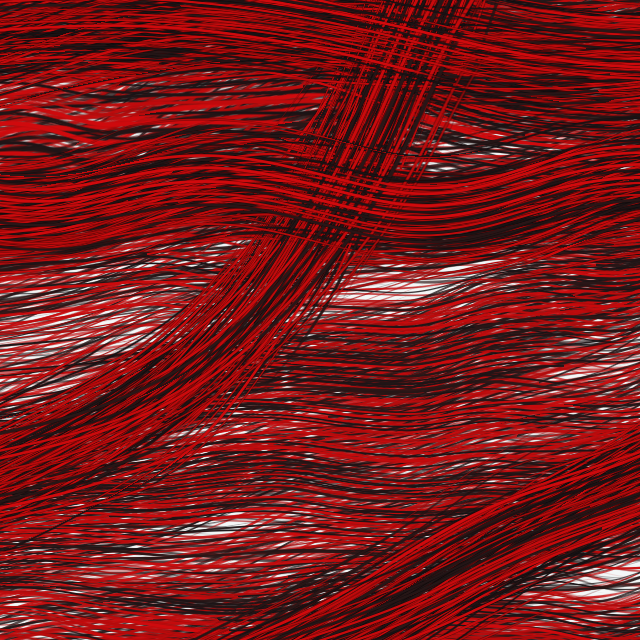
Give the GLSL for this texture, as a WebGL 1 fragment shader.

```glsl
precision highp float;
// Tangled red and black fibres: a loose mesh over white, crossed by dense bundles.
uniform vec2 u_resolution;

float hash(vec2 p) {
  vec3 q = fract(p.xyx * 0.1031);
  q += dot(q, q.yzx + 33.33);
  return fract((q.x + q.y) * q.z);
}

float noise(vec2 p) {
  vec2 i = floor(p), f = p - i;
  f = f * f * f * (f * (f * 6.0 - 15.0) + 10.0);
  float bottom = mix(hash(i), hash(i + vec2(1.0, 0.0)), f.x);
  float top = mix(hash(i + vec2(0.0, 1.0)), hash(i + vec2(1.0, 1.0)), f.x);
  return mix(bottom, top, f.y);
}

// One layer of strands: v runs across them, x along them.
vec3 addStrands(vec3 color, float v, float x, float seed,
                float density, float darkShare, float shadow, float opacity) {
  const float COUNT = 110.0;
  float row = v * COUNT;
  float id = floor(row);
  float pick = hash(vec2(id, seed));
  float tint = hash(vec2(id + 71.0, seed + 19.0));
  float size = hash(vec2(id + 137.0, seed + 43.0));

  // Strands taper out where the density falls below their own threshold.
  float fade = 0.5 * (noise(vec2(x * 2.5, id * 7.31 + seed * 13.0)) - 0.5);
  float presence = smoothstep(pick - 0.12, pick + 0.12, density + fade);
  float center = 0.5 + 0.3 * (noise(vec2(x * 4.0, id * 3.7 + seed * 5.0)) - 0.5);
  float halfWidth = presence * mix(0.1, 0.24, size);
  float d = abs(fract(row) - center);
  float pixel = COUNT / u_resolution.y;
  float cover = presence * clamp((halfWidth - d) / pixel + 0.5, 0.0, 1.0);
  float halo = presence * (1.0 - smoothstep(halfWidth, halfWidth + 0.2, d));

  vec3 red = mix(vec3(0.68, 0.04, 0.04), vec3(0.82, 0.04, 0.05), size);
  vec3 dark = mix(vec3(0.08, 0.07, 0.08), vec3(0.17, 0.09, 0.09), size);
  vec3 fibre = tint < darkShare ? dark : red;
  return mix(color * (1.0 - shadow * halo), fibre, cover * opacity);
}

// Height and slope of the centre line of each bundle.
vec2 bundlePath(float x, float kind) {
  if (kind < 0.5) return vec2(0.27 + 0.4 * x + 1.6 * x * x * x, 0.4 + 4.8 * x * x);
  if (kind < 1.5) return vec2(0.69 + 0.022 * sin(9.5 * x - 1.9), 0.2 * cos(9.5 * x - 1.9));
  if (kind < 2.5) return vec2(0.5 * x - 0.25, 0.5);
  return vec2(0.94 + 0.03 * sin(5.0 * x), 0.15 * cos(5.0 * x));
}

void main() {
  vec2 p = gl_FragCoord.xy / u_resolution.y;
  float flow = 0.14 * noise(p * vec2(2.2, 2.0) + 3.0) + 0.03 * noise(p * vec2(5.0, 4.0) + 9.0);
  vec3 color = vec3(0.96, 0.97, 0.97);

  // Loose mesh, thinning out into long bright gaps.
  float across = p.y - 0.22 * p.x + flow;
  float density = 0.2 + 0.8 * noise(vec2(p.x * 3.0, across * 11.0) + 20.0);
  density += 0.3 * smoothstep(0.68, 0.85, p.y) + 0.3 * (1.0 - smoothstep(0.0, 0.15, p.y));
  for (int i = 0; i < 12; i++) {
    float seed = float(i) + 1.0;
    float turn = 0.5 * (hash(vec2(seed, 5.0)) - 0.5);
    float v = across - turn * p.x + 0.07 * noise(p * 2.5 + seed * 7.3);
    float darkShare = 0.15 + 0.55 * noise(vec2(p.x * 1.5, v * 14.0 + seed));
    color = addStrands(color, v, p.x, seed, density, darkShare, 0.06, 0.55 + 0.0375 * seed);
  }

  // Dense bundles, interleaved so that they cross over one another.
  for (int i = 0; i < 28; i++) {
    float seed = float(i) + 31.0;
    vec2 path = bundlePath(p.x, mod(float(i), 4.0));
    float v = (p.y - path.x) / sqrt(1.0 + path.y * path.y);
    v += 0.05 * (noise(p * 2.5 + seed * 3.1) - 0.5);
    float offset = v + 0.06 * (hash(vec2(seed, 8.0)) - 0.5);
    float bundleDensity = 1.5 * exp(-offset * offset / 0.0064) - 0.35;
    v += 0.3 * (p.x - 0.4) * (hash(vec2(seed, 2.0)) - 0.5);
    float darkShare = 0.1 + 0.55 * noise(vec2(p.x * 1.5, v * 30.0 + seed));
    color = addStrands(color, v, p.x, seed, bundleDensity, darkShare, 0.35, 1.0);
  }
  gl_FragColor = vec4(color, 1.0);
}
```
